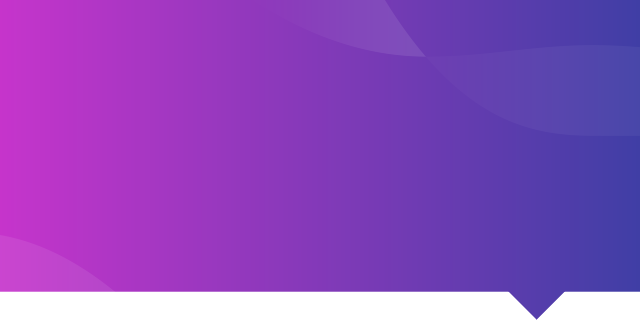
Give the GLSL for this background, as a WebGL 1 fragment shader.

```glsl
precision highp float;
// Magenta-to-indigo banner with faint overlapping waves and a pointer on a white footer.

uniform vec2 u_resolution;

// Palette
const vec3 MAGENTA = vec3(0.776, 0.205, 0.798);
const vec3 INDIGO = vec3(0.250, 0.245, 0.648);
const vec3 WHITE = vec3(1.0);

// Layout: the canvas spans 2 units across and 1 unit up
const vec2 CANVAS = vec2(2.0, 1.0);
const float FOOTER_TOP = 0.0885;
const float POINTER_X = 1.677;
const float POINTER_TIP = 0.001;
const float CREST_X = 1.333;    // lowest point of the upper wave
const float BOWL_X = 1.875;     // where the bowl levels out
const float BOWL_POWER = 2.56;
const float BOWL_SCALE = 1.174;

// Strength of the white veils
const float HILL_VEIL = 0.08;
const float WEDGE_VEIL = 0.10;
const float LENS_VEIL = 0.045;

// Height of the gentle wave: a parabola that flows into a cosine
float waveHeight(float x) {
  float d = x - CREST_X;
  return d < 0.0 ? 0.823 + 0.6 * d * d
                 : 0.841 - 0.018 * cos(6.03 * d);
}

// Height of the steep curve that falls to the right and flattens
float bowlHeight(float x) {
  return 0.5755 + BOWL_SCALE * pow(max(BOWL_X - x, 0.0), BOWL_POWER);
}

float bowlSlope(float x) {
  return BOWL_SCALE * BOWL_POWER * pow(max(BOWL_X - x, 0.0), BOWL_POWER - 1.0);
}

float hillHeight(float x) {
  return 0.2656 - x * (0.172 + 0.894 * x);
}

// Antialiased coverage where the signed distance is positive
float cover(float dist) {
  float halfPixel = 0.6 / u_resolution.y;
  return smoothstep(-halfPixel, halfPixel, dist);
}

void main() {
  vec2 p = gl_FragCoord.xy / u_resolution * CANVAS;

  // Base gradient
  vec3 color = mix(MAGENTA, INDIGO, p.x / CANVAS.x);

  // Waves: veiled only where exactly one of the two covers the point
  float aboveWave = cover(p.y - waveHeight(p.x));
  float slope = bowlSlope(p.x);
  float aboveBowl = cover((p.y - bowlHeight(p.x)) / sqrt(1.0 + slope * slope));
  float wedge = aboveWave * (1.0 - aboveBowl);
  float lens = aboveBowl * (1.0 - aboveWave);
  float veil = wedge * WEDGE_VEIL * smoothstep(0.75, 1.35, p.x);
  veil += lens * LENS_VEIL * mix(0.4, 1.0, smoothstep(1.3, 1.8, p.x));

  // Hill in the lower left corner
  veil += HILL_VEIL * cover((hillHeight(p.x) - p.y) * 0.88);
  color = mix(color, WHITE, veil);

  // White footer, cut by the downward pointer
  float footer = cover(FOOTER_TOP - p.y);
  float outsidePointer = cover((abs(p.x - POINTER_X) - p.y + POINTER_TIP) * 0.707);
  color = mix(color, WHITE, footer * outsidePointer);

  gl_FragColor = vec4(color, 1.0);
}
```
